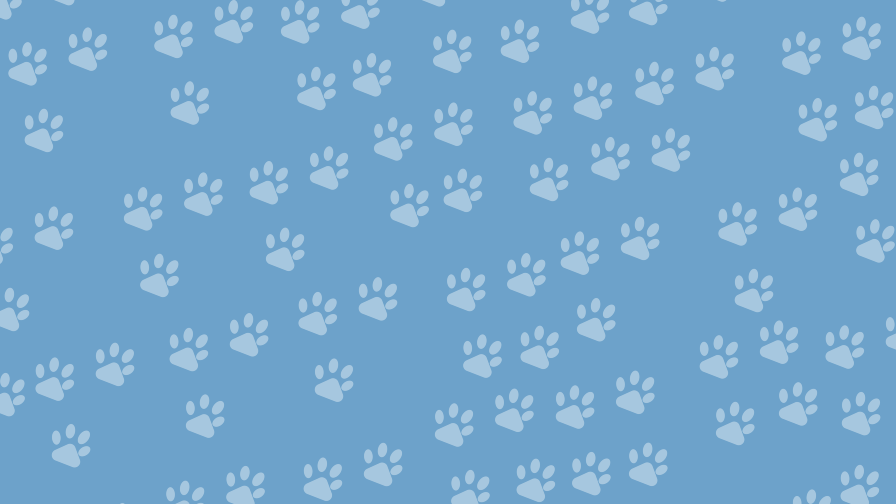
Reproduce this pattern procedurally as a WebGL 2 fragment shader.

```glsl
#version 300 es
precision highp float;
// Pale paw prints scattered over a flat blue ground.
// A tilted grid of blocks holds L-shaped trios of paws plus an occasional
// fourth; rows slide and blocks jitter. Each paw is a distance function.

#define PAW_SIZE 0.0452            // half height of a paw, in canvas heights
#define GRID_TILT 0.24             // radians, counter-clockwise
#define BLOCK vec2(0.2685, 0.296)  // block size, in canvas heights
#define PAW_STEP vec2(0.123, 0.136) // spacing of paws inside a block
#define BLOCK_JITTER 0.054
#define FOURTH_JITTER 0.03
#define FOURTH_CHANCE 0.45
#define GROUND_COLOR vec3(0.427, 0.636, 0.792)
#define PAW_COLOR vec3(0.651, 0.780, 0.874)

uniform vec2 u_resolution;
out vec4 fragColor;

// Integer hash: two values in 0..1 per cell and seed
vec2 hash2(vec2 cell, int seed) {
    uvec2 v = uvec2(ivec2(cell) + ivec2(seed * 71, seed * 193));
    v = v * 1664525u + 1013904223u;
    v.x += v.y * 1664525u;
    v.y += v.x * 1664525u;
    v ^= v >> 16u;
    v.x += v.y * 1664525u;
    v.y += v.x * 1664525u;
    v ^= v >> 16u;
    return vec2(v >> 8u) / 16777216.0;
}

// Ellipse whose long axis leans clockwise from vertical
float toe(vec2 p, vec2 center, vec2 radii, float lean) {
    p -= center;
    float c = cos(lean), s = sin(lean);
    p = vec2(c * p.x - s * p.y, s * p.x + c * p.y);
    float k = max(length(p / radii), 1e-3);
    return k * (k - 1.0) / max(length(p / (radii * radii)), 1e-3);
}

float segment(vec2 p, vec2 a, vec2 b) {
    vec2 pa = p - a, ba = b - a;
    return length(pa - ba * clamp(dot(pa, ba) / dot(ba, ba), 0.0, 1.0));
}

// Paw print: a rounded triangular pad and four toes
float paw(vec2 p) {
    vec2 heel = vec2(-0.61, -0.39), tail = vec2(0.14, -0.68), crown = vec2(-0.06, -0.14);
    float d = min(segment(p, heel, tail), min(segment(p, tail, crown), segment(p, crown, heel))) - 0.25;
    d = min(d, toe(p, vec2(-0.66, 0.38), vec2(0.19, 0.31), -0.05));
    d = min(d, toe(p, vec2(-0.04, 0.66), vec2(0.205, 0.32), 0.17));
    d = min(d, toe(p, vec2(0.55, 0.39), vec2(0.215, 0.34), 0.66));
    return min(d, toe(p, vec2(0.57, -0.22), vec2(0.19, 0.29), 1.0));
}

// Nearest paw over the surrounding blocks, in canvas heights
float pawField(vec2 uv) {
    float c = cos(GRID_TILT), s = sin(GRID_TILT);
    mat2 toGrid = mat2(c, -s, s, c);
    vec2 g = toGrid * uv;
    float nearest = 1.0;
    for (int j = -1; j <= 1; j++) {
        float row = floor(g.y / BLOCK.y) + float(j);
        float slide = hash2(vec2(row, 0.0), 5).x * BLOCK.x;
        float column = floor((g.x + slide) / BLOCK.x);
        for (int i = -1; i <= 1; i++) {
            vec2 cell = vec2(column + float(i), row);
            vec2 center = (cell + 0.5) * BLOCK - vec2(slide, 0.0);
            center += (hash2(cell, 1) - 0.5) * BLOCK_JITTER;
            // Slots: lower left, lower right (the optional fourth), upper pair
            for (int k = 0; k < 4; k++) {
                if (k == 1 && hash2(cell, 2).x > FOURTH_CHANCE) continue;
                vec2 slot = center + (vec2(k & 1, k >> 1) - 0.5) * PAW_STEP;
                if (k == 1) slot += (hash2(cell, 3) - 0.5) * FOURTH_JITTER;
                vec2 p = (g - slot) * toGrid / PAW_SIZE;
                if (dot(p, p) < 2.0) nearest = min(nearest, paw(p) * PAW_SIZE);
            }
        }
    }
    return nearest;
}

void main() {
    vec2 uv = gl_FragCoord.xy / u_resolution.y;
    float pixel = 1.0 / u_resolution.y;
    float cover = 1.0 - smoothstep(-0.6 * pixel, 0.6 * pixel, pawField(uv));
    fragColor = vec4(mix(GROUND_COLOR, PAW_COLOR, cover), 1.0);
}
```
